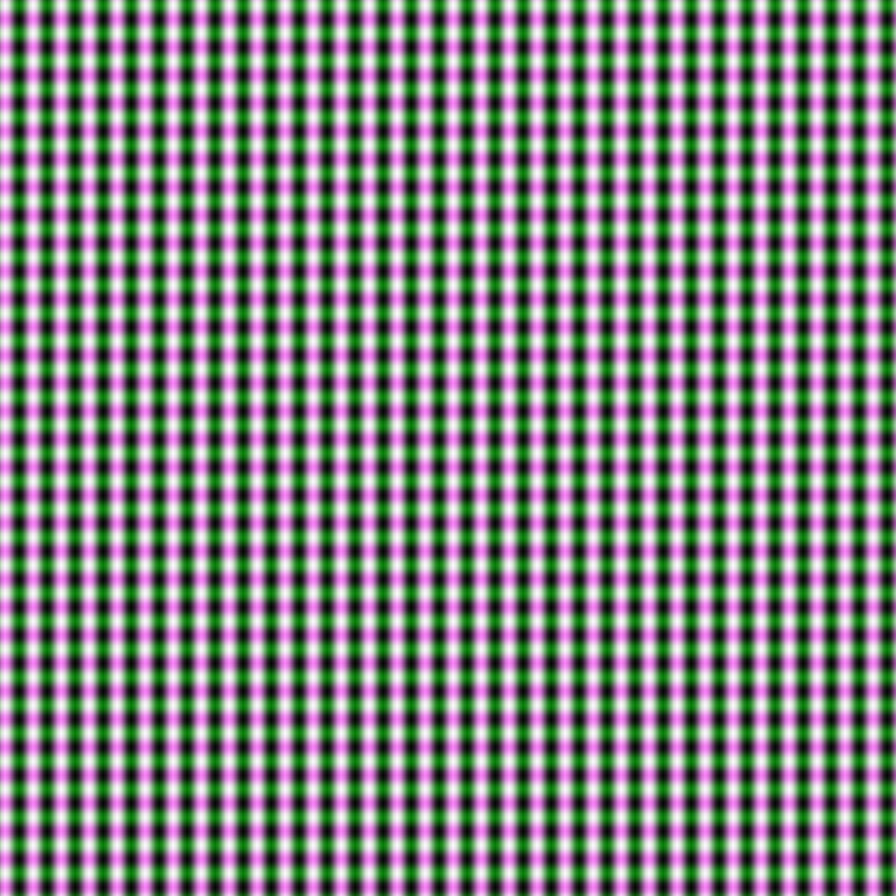
Reproduce this pattern procedurally as a WebGL 1 fragment shader.

```glsl
precision highp float;
// Soft woven check: light and dark vertical bands crossed by fainter rows.
// One faceted cosine wave across drives all channels; one wave up the canvas
// shifts only green, splitting the bands into white/violet and green/black.

uniform vec2 u_resolution;

const float TAU = 6.2831853;
const vec2 REPEATS = vec2(32.0, 32.0);       // whole numbers, so the canvas tiles
const vec2 CREST = vec2(3.0, 13.0) / 16.0;   // wave crest position in one repeat
const float FACETS = 8.0;                    // straight ramps in one wave
const float CONTRAST = 0.98;                 // swing of both waves

const vec3 BASE_COLOR = vec3(0.0, 0.0, 0.0);
const vec3 COLUMN_LIGHT = vec3(1.0, 0.5, 1.0);  // violet added by the columns
const vec3 ROW_LIGHT = vec3(0.0, 0.5, 0.0);     // green added by the rows

// Cosine on each axis, joined by straight ramps between its facet corners.
vec2 facetedCosine(vec2 phase) {
  vec2 corner = floor(phase * FACETS);
  vec2 ramp = phase * FACETS - corner;
  vec2 start = cos(TAU * corner / FACETS);
  vec2 end = cos(TAU * (corner + 1.0) / FACETS);
  return mix(start, end, ramp);
}

// 0..1 wave on each axis, brightest at CREST in every repeat.
vec2 bandWaves(vec2 uv) {
  vec2 phase = fract(uv * REPEATS) - CREST;
  return 0.5 + 0.5 * CONTRAST * facetedCosine(phase);
}

void main() {
  vec2 uv = gl_FragCoord.xy / u_resolution;
  vec2 wave = bandWaves(uv);

  // Columns and rows add like two coloured lights.
  vec3 color = BASE_COLOR + COLUMN_LIGHT * wave.x + ROW_LIGHT * wave.y;
  gl_FragColor = vec4(color, 1.0);
}
```
